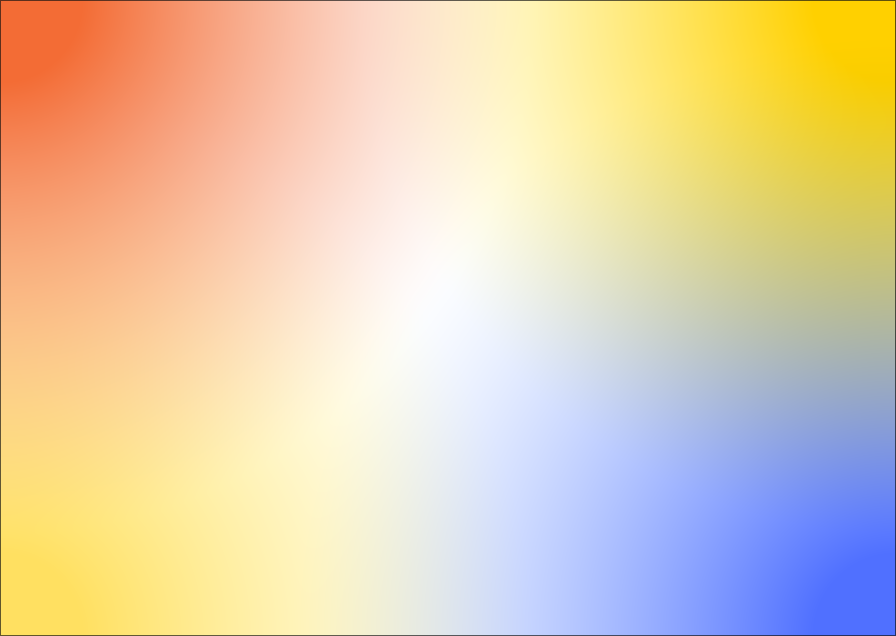
This background is drawn by a WebGL 1 fragment shader. Its source:

```glsl
precision highp float;
// Four soft corner glows, multiplied over white, inside a faint hairline frame.

uniform vec2 u_resolution;

// Lengths are in units of the canvas height.
const vec3 ORANGE = vec3(0.953, 0.424, 0.208);
const vec3 GOLD = vec3(1.0, 0.816, 0.0);
const vec3 LEMON = vec3(1.0, 0.878, 0.38);
const vec3 BLUE = vec3(0.314, 0.44, 1.0);
const vec3 FRAME_COLOR = vec3(0.06);
const float CORE_RADIUS = 0.13;
const float WARM_RADIUS = 0.842;
const float BLUE_RADIUS = 0.95;
const float FRAME_WIDTH = 0.00104;

// Fade exponents per channel: larger values pale sooner.
const vec3 ORANGE_FALLOFF = vec3(1.3);
const vec3 YELLOW_FALLOFF = vec3(1.3, 1.5, 1.27);
const vec3 BLUE_FALLOFF = vec3(1.4, 1.5, 1.4);

// Tint that fades from the full colour at the centre to white.
vec3 glow(vec2 p, vec2 center, float radius, vec3 color, vec3 falloff) {
  float fade = (radius - distance(p, center)) / (radius - CORE_RADIUS);
  vec3 weight = pow(vec3(clamp(fade, 0.0001, 1.0)), falloff);
  return mix(vec3(1.0), color, weight);
}

void main() {
  float pixel = 1.0 / u_resolution.y;
  vec2 p = gl_FragCoord.xy * pixel;
  vec2 size = vec2(u_resolution.x * pixel, 1.0);

  // Corner glows
  vec3 color = glow(p, vec2(0.0, size.y), WARM_RADIUS, ORANGE, ORANGE_FALLOFF);
  color *= glow(p, size, WARM_RADIUS, GOLD, YELLOW_FALLOFF);
  color *= glow(p, vec2(0.0), WARM_RADIUS, LEMON, YELLOW_FALLOFF);
  color *= glow(p, vec2(size.x, 0.0), BLUE_RADIUS, BLUE, BLUE_FALLOFF);

  // Frame with a smooth inner edge
  vec2 inset = min(p, size - p);
  float edge = min(inset.x, inset.y);
  float frame = clamp((FRAME_WIDTH - edge) / pixel + 0.5, 0.0, 1.0);
  color = mix(color, FRAME_COLOR, frame);

  gl_FragColor = vec4(color, 1.0);
}
```
